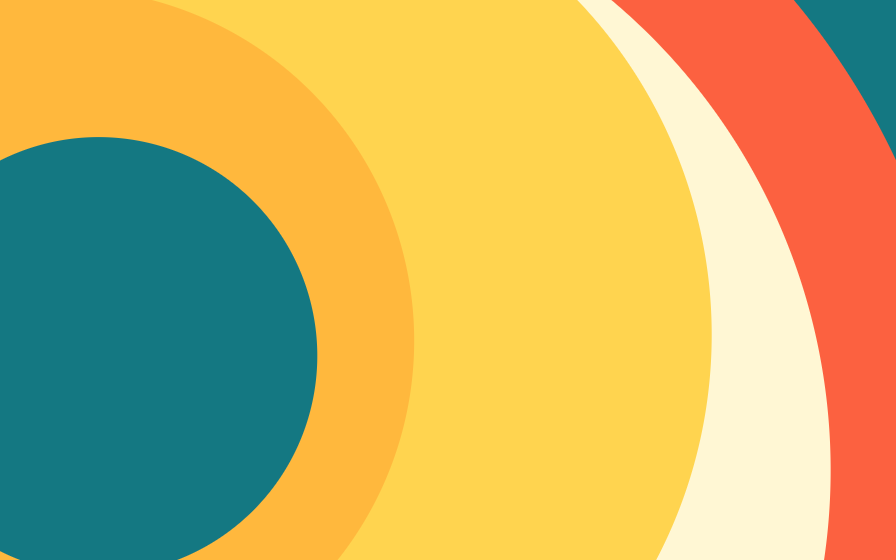
Write a WebGL 2 fragment shader that draws this background.

```glsl
#version 300 es
precision highp float;

uniform vec2 u_resolution;
out vec4 fragColor;

#define TEAL   vec3(0.08, 0.47, 0.51)
#define CORAL  vec3(0.99, 0.38, 0.25)
#define CREAM  vec3(1.00, 0.97, 0.83)
#define YELLOW vec3(1.00, 0.83, 0.31)
#define AMBER  vec3(1.00, 0.72, 0.24)

// Discs: centre x, centre y, radius, in canvas heights
#define CORAL_DISC  vec3(0.394, 0.146, 1.333)
#define CREAM_DISC  vec3(0.3875, 0.1604, 1.0958)
#define YELLOW_DISC vec3(0.4063, 0.4021, 0.8646)
#define AMBER_DISC  vec3(0.1104, 0.3917, 0.6292)
#define TEAL_DISC   vec3(0.176, 0.3646, 0.3906)

// Coverage of a disc, smoothed over about one pixel
float discMask(vec2 p, vec3 disc) {
    float dist = length(p - disc.xy) - disc.z;
    return clamp(0.5 - dist * u_resolution.y, 0.0, 1.0);
}

void main() {
    vec2 p = gl_FragCoord.xy / u_resolution.y;

    // Stack the discs from the largest to the smallest
    vec3 color = TEAL;
    color = mix(color, CORAL, discMask(p, CORAL_DISC));
    color = mix(color, CREAM, discMask(p, CREAM_DISC));
    color = mix(color, YELLOW, discMask(p, YELLOW_DISC));
    color = mix(color, AMBER, discMask(p, AMBER_DISC));
    color = mix(color, TEAL, discMask(p, TEAL_DISC));

    fragColor = vec4(color, 1.0);
}
```
